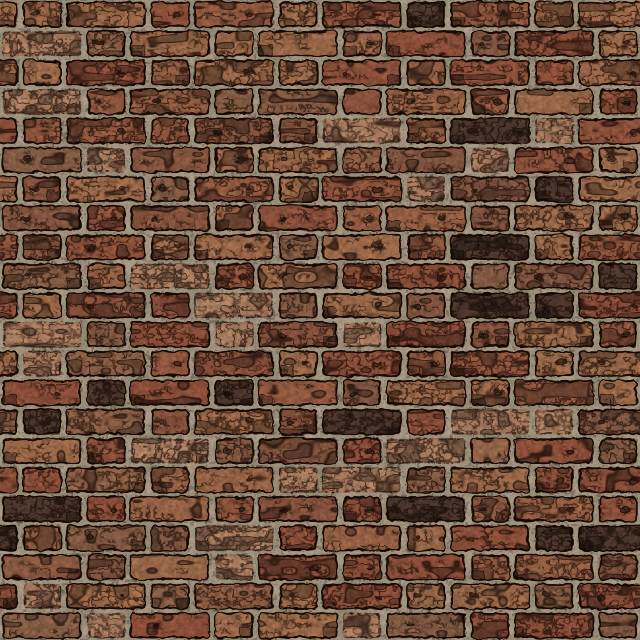
Write a WebGL 1 fragment shader that draws this texture.

```glsl
precision highp float;
// Weathered brick wall: each course alternates long and short bricks, and
// every other course shifts by half a repeat. Noisy rounded boxes get an ink
// outline, chips, pits and contour scribbles; all noise wraps at the edges.
uniform vec2 u_resolution;

const float REPEATS = 5.0;             // long + short pairs across
const float COURSES = 22.0;            // brick rows
const float SPLIT = 0.66;              // where the short brick's cell begins
const vec2 CENTERS = vec2(0.327, 0.83); // long, short, within a pair
const vec2 HALF_WIDTHS = vec2(0.0605, 0.0286);
const float HALF_HEIGHT = 0.0188;
const float CORNER = 0.005;
const float OUTLINE = 0.0013;          // half widths of the drawn lines
const float SCRIBBLE = 0.0006;
const float DARK_SHARE = 0.08;
const float FADED_SHARE = 0.11;

const vec3 INK = vec3(0.07, 0.02, 0.0);
const vec3 RED_BRICK = vec3(0.53, 0.30, 0.22);
const vec3 TAN_BRICK = vec3(0.59, 0.40, 0.28);
const vec3 BROWN_BRICK = vec3(0.47, 0.33, 0.25);
const vec3 FADED_BRICK = vec3(0.64, 0.47, 0.36);
const vec3 DARK_BRICK = vec3(0.29, 0.21, 0.17);
const vec3 MORTAR_MOSS = vec3(0.50, 0.48, 0.39);
const vec3 MORTAR_PALE = vec3(0.70, 0.63, 0.55);

float hash(vec2 p) {
  vec3 q = fract(p.xyx * 0.1031);
  q += dot(q, q.yzx + 33.33);
  return fract((q.x + q.y) * q.z);
}

// Value noise that wraps over the canvas; freq must be whole numbers.
float noise(vec2 uv, vec2 freq) {
  vec2 p = uv * freq;
  vec2 i = floor(p);
  vec2 f = fract(p);
  f = f * f * (3.0 - 2.0 * f);
  vec2 a = mod(i, freq) + freq.yx;
  vec2 b = mod(i + 1.0, freq) + freq.yx;
  return mix(mix(hash(a), hash(vec2(b.x, a.y)), f.x),
             mix(hash(vec2(a.x, b.y)), hash(b), f.x), f.y);
}

float roundBox(vec2 p, vec2 halfSize, float radius) {
  vec2 e = abs(p) - halfSize + radius;
  return length(max(e, 0.0)) + min(max(e.x, e.y), 0.0) - radius;
}

float inside(float d, float blur) {
  return 1.0 - smoothstep(-blur, blur, d);
}

float stroke(float d, float halfWidth, float blur) {
  return inside(abs(d) - halfWidth, blur);
}

void main() {
  vec2 uv = gl_FragCoord.xy / u_resolution;
  float blur = 0.6 / min(u_resolution.x, u_resolution.y);

  // Brick cell, its identity and local position
  float course = floor(uv.y * COURSES);
  float x = uv.x * REPEATS - 0.5 * mod(course, 2.0);
  float isShort = step(SPLIT, fract(x));
  vec2 id = vec2(mod(floor(x), REPEATS) * 2.0 + isShort, course);
  vec2 size = vec2(mix(HALF_WIDTHS.x, HALF_WIDTHS.y, isShort), HALF_HEIGHT);
  vec2 local = vec2((fract(x) - mix(CENTERS.x, CENTERS.y, isShort)) / REPEATS,
                    (fract(uv.y * COURSES) - 0.5) / COURSES);
  float tint = hash(id + 17.3);
  float kind = hash(id + 41.7);
  float wear = hash(id + 73.1);
  float side = hash(id + 5.9);
  float dark = step(kind, DARK_SHARE);
  float faded = step(1.0 - FADED_SHARE, kind);

  // Shared noise layers
  float broad = noise(uv, vec2(64.0));
  float fine = noise(uv, vec2(173.0));
  float grain = noise(uv, vec2(311.0));
  float patches = noise(uv, vec2(42.0, 83.0));
  float squiggle = 0.7 * noise(uv, vec2(97.0, 139.0)) + 0.3 * grain;
  float rough = (broad - 0.5) * 0.0035 + (fine - 0.5) * 0.0035;
  float d = roundBox(local, size, CORNER) + rough;

  // Mortar with grit that gathers beside the bricks
  vec3 mortar = mix(MORTAR_MOSS, MORTAR_PALE, 0.55 * broad + 0.55 * grain);
  float grit = smoothstep(0.64, 0.78, fine * 0.6 + grain * 0.4);
  mortar = mix(mortar, INK, grit * mix(0.75, 0.25, smoothstep(0.0, 0.005, d)));

  // Brick tone and darker weathered patches
  vec3 brick = mix(RED_BRICK, TAN_BRICK, smoothstep(0.2, 0.8, tint));
  brick = mix(brick, BROWN_BRICK, 0.8 * smoothstep(0.5, 1.0, side));
  brick = mix(brick, FADED_BRICK, faded);
  brick = mix(brick, DARK_BRICK, dark);
  brick *= 0.83 + 0.20 * fine + 0.18 * grain;
  float patchEdge = (mix(0.85, 0.57, wear) - patches) / 75.0;
  brick *= 1.0 - 0.28 * inside(patchEdge, blur);

  // Chipped lower corner and a small pit
  float end = side < 0.5 ? -1.0 : 1.0;
  vec2 chipAt = vec2(end * (size.x - 0.011), 0.008 - size.y);
  float chip = roundBox(local - chipAt, vec2(0.009, 0.007), 0.001) + rough;
  float hasChip = step(0.65, hash(id + 23.0));
  vec2 pitAt = vec2(-end * size.x * 0.4, 0.005 * (tint - 0.5));
  float pit = length((local - pitAt) * vec2(0.65, 1.0)) - 0.003 + rough * 1.4;
  float hasPit = step(0.5, hash(id + 61.0)) * (1.0 - faded);
  brick *= 1.0 - 0.3 * hasChip * inside(chip, blur);
  brick *= 1.0 - 0.45 * hasPit * inside(pit, blur);

  // Contour scribbles, denser on worn bricks and around pits
  float worn = smoothstep(0.65, 0.35, patches + 0.25 - 0.5 * wear);
  worn = max(worn, max(faded * 0.7, dark));
  worn = max(worn, hasPit * (1.0 - smoothstep(0.002, 0.009, pit)));
  float lines = stroke((squiggle - 0.5) / 120.0, SCRIBBLE, blur) * worn;
  lines = max(lines, stroke(patchEdge, SCRIBBLE, blur));
  lines = max(lines, hasChip * stroke(chip, SCRIBBLE, blur));
  lines = max(lines, hasPit * stroke(pit, SCRIBBLE * 1.6, blur));
  brick = mix(brick, INK, lines * 0.72);

  // Join both and ink the ragged outline, broken on faded bricks
  vec3 color = mix(mortar, brick, inside(d, blur));
  float outline = stroke(d, OUTLINE * (0.65 + 0.8 * broad), blur);
  outline *= mix(1.0, 0.65 * smoothstep(0.4, 0.6, fine), faded);
  gl_FragColor = vec4(mix(color, INK, outline * 0.96), 1.0);
}
```
